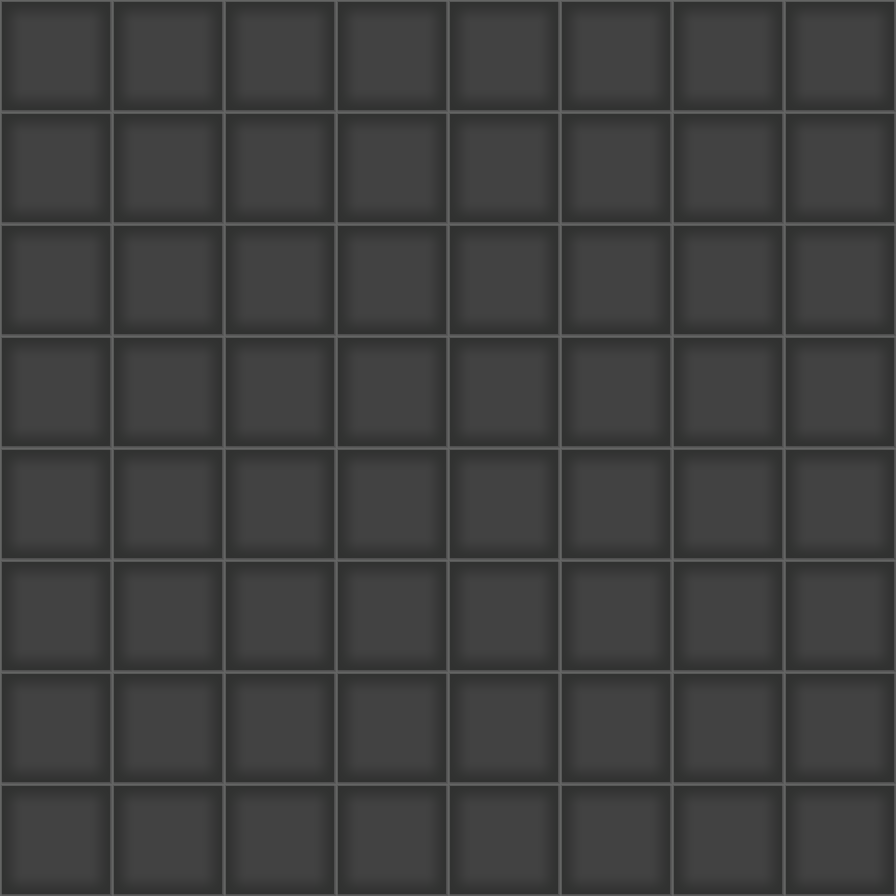
Give the GLSL for this pattern, as a Shadertoy shader.

```glsl
// Dark square tiles with soft inset shadows, divided by thin bevelled grey lines.

#define REPEATS 8.0                        // tiles across and down
#define LINE_HALF 0.0156                   // half line width, in tiles
#define SHADOW_REACH 0.21                  // inset shadow depth, in tiles
#define FACE_COLOR vec3(0.258, 0.258, 0.258)
#define SHADOW_COLOR vec3(0.188, 0.192, 0.188)
#define LINE_LIT vec3(0.392, 0.396, 0.392)
#define LINE_DIM vec3(0.350, 0.350, 0.350)

// Antialiased coverage of a band reaching from the tile border inward
float borderBand(float dist, float pixel) {
    return clamp((LINE_HALF - dist) / pixel + 0.5, 0.0, 1.0);
}

// Brightness of the tile face: 0 at its rim, 1 on the flat middle
float insetLight(vec2 edgeDist) {
    vec2 ramp = smoothstep(vec2(LINE_HALF - 0.02), vec2(SHADOW_REACH), edgeDist);
    return ramp.x * ramp.y;
}

void mainImage(out vec4 fragColor, in vec2 fragCoord) {
    vec2 cell = fract(fragCoord / iResolution.xy * REPEATS);
    float pixel = REPEATS / min(iResolution.x, iResolution.y);

    // Distances to the left and top borders, then to the right and bottom ones
    vec2 litDist = vec2(cell.x, 1.0 - cell.y);
    vec2 dimDist = 1.0 - litDist;

    // Tile face with its inset shadow
    vec3 color = mix(SHADOW_COLOR, FACE_COLOR, insetLight(min(litDist, dimDist)));

    // Both halves of the dividing lines
    color = mix(color, LINE_DIM, borderBand(min(dimDist.x, dimDist.y), pixel));
    color = mix(color, LINE_LIT, borderBand(min(litDist.x, litDist.y), pixel));

    fragColor = vec4(color, 1.0);
}
```
